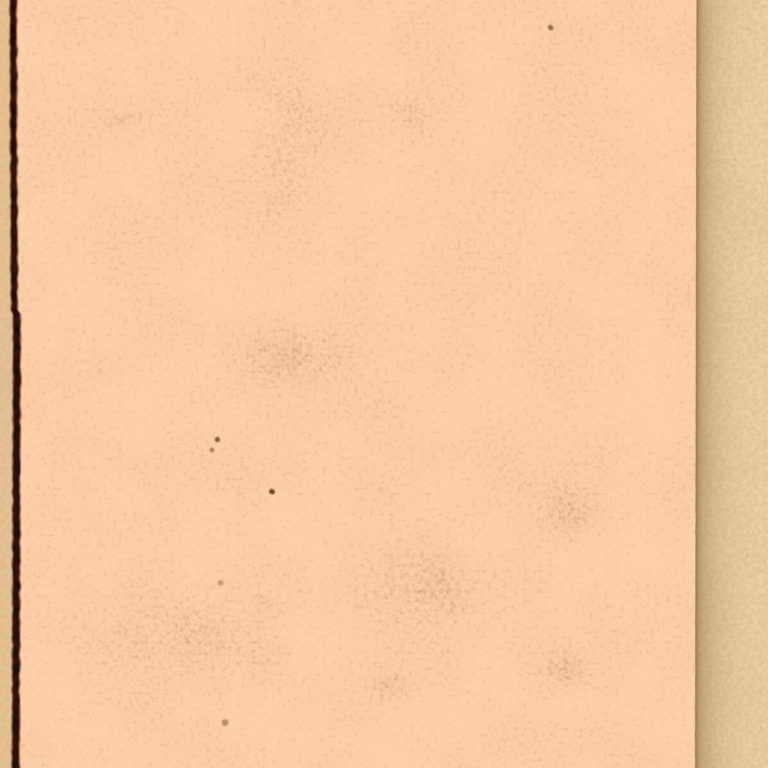
Reproduce this texture procedurally as a Shadertoy shader.

```glsl
// Aged peach paper with an inked rule at left and a shadowed sheet edge at right.

const vec3 PAPER = vec3(0.992, 0.822, 0.670);
const vec3 FIBER = vec3(0.82, 0.62, 0.44);
const vec3 MARGIN = vec3(0.87, 0.73, 0.55);
const vec3 UNDER_SHEET = vec3(0.925, 0.795, 0.615);
const vec3 SHADOW = vec3(0.54, 0.42, 0.27);
const vec3 INK = vec3(0.17, 0.055, 0.045);
const vec3 SPECK = vec3(0.36, 0.22, 0.13);

const float SHEET_EDGE = 0.907;
const float RULE_BREAK = 0.594;
const float GRAIN_SCALE = 150.0;
const float GRAIN_AMOUNT = 0.30;
const float STAIN_AMOUNT = 0.28;

// Stains: centre and radii
const int STAIN_COUNT = 10;
const vec4 STAINS[STAIN_COUNT] = vec4[](
    vec4(0.375, 0.825, 0.035, 0.080), vec4(0.535, 0.855, 0.025, 0.025),
    vec4(0.390, 0.535, 0.080, 0.035), vec4(0.165, 0.845, 0.024, 0.009),
    vec4(0.265, 0.175, 0.070, 0.060), vec4(0.555, 0.220, 0.070, 0.050),
    vec4(0.735, 0.335, 0.040, 0.030), vec4(0.510, 0.105, 0.025, 0.015),
    vec4(0.350, 0.212, 0.016, 0.008), vec4(0.740, 0.130, 0.020, 0.020));

// Specks: centre, radius, strength
const int SPECK_COUNT = 6;
const vec4 SPECKS[SPECK_COUNT] = vec4[](
    vec4(0.354, 0.360, 0.0042, 0.90), vec4(0.283, 0.428, 0.0038, 0.75),
    vec4(0.276, 0.414, 0.0035, 0.50), vec4(0.717, 0.964, 0.0042, 0.65),
    vec4(0.293, 0.059, 0.0055, 0.45), vec4(0.287, 0.241, 0.0045, 0.35));

vec2 gradient(vec2 cell) {
    vec3 p = fract(cell.xyx * vec3(0.1031, 0.1030, 0.0973));
    p += dot(p, p.yzx + 33.33);
    float angle = 6.2832 * fract((p.x + p.y) * p.z);
    return vec2(cos(angle), sin(angle));
}

// Gradient noise, roughly -0.7 to 0.7
float noise(vec2 p) {
    vec2 i = floor(p), f = p - i;
    vec2 u = f * f * f * (f * (f * 6.0 - 15.0) + 10.0);
    vec2 e = vec2(1.0, 0.0);
    float low = mix(dot(gradient(i), f), dot(gradient(i + e), f - e), u.x);
    float high = mix(dot(gradient(i + e.yx), f - e.yx), dot(gradient(i + 1.0), f - 1.0), u.x);
    return mix(low, high, u.y);
}

float fbm(vec2 p) {
    float sum = 0.0, amplitude = 0.6;
    for (int i = 0; i < 4; i++) {
        sum += amplitude * noise(p);
        p = mat2(1.6, 1.2, -1.2, 1.6) * p + 17.3;
        amplitude *= 0.55;
    }
    return sum;
}

float stainMask(vec2 uv) {
    vec2 warped = uv + 0.012 * vec2(noise(uv * 28.0), noise(uv * 28.0 + 51.0));
    float mask = 0.0;
    for (int i = 0; i < STAIN_COUNT; i++) {
        vec2 d = (warped - STAINS[i].xy) / STAINS[i].zw;
        mask = max(mask, exp(-dot(d, d)));
    }
    return mask;
}

// Distance to the ink rule, which shifts sideways at its break
float ruleDistance(vec2 uv) {
    float lower = 1.0 - smoothstep(RULE_BREAK - 0.004, RULE_BREAK + 0.004, uv.y);
    float center = mix(0.0205 - 0.0033 * uv.y, 0.0205 + 0.0025 * uv.y, lower);
    float halfWidth = mix(0.0046, 0.0052, lower);
    float rough = 0.0014 * noise(vec2(uv.x * 60.0, uv.y * 85.0));
    return abs(uv.x - center + rough) - halfWidth - 0.0012 * noise(uv * 70.0 + 9.0);
}

void mainImage(out vec4 fragColor, in vec2 fragCoord) {
    vec2 uv = fragCoord / iResolution.xy;
    float aa = 1.0 / min(iResolution.x, iResolution.y);

    // Fine fibres gathered by broad, faint blotches
    float grain = 0.65 * noise(uv * GRAIN_SCALE) + 0.5 * noise(uv * GRAIN_SCALE * 1.73 + 40.0);
    float blotch = fbm(uv * 9.0 + 3.0);
    float flecks = smoothstep(0.05, 0.6, grain + 0.35 * blotch);
    float stain = stainMask(uv);

    vec3 sheet = mix(PAPER, FIBER, 0.06 + 0.12 * max(blotch, -0.4));
    sheet = mix(sheet, FIBER, GRAIN_AMOUNT * flecks * (0.8 + 0.7 * stain));
    sheet = mix(sheet, FIBER * 0.94, STAIN_AMOUNT * stain * clamp(0.6 + 1.3 * grain + 0.6 * blotch, 0.0, 1.2));
    sheet += 0.022 * grain * vec3(-0.4, -0.8, -1.0);

    // Small dark specks
    for (int i = 0; i < SPECK_COUNT; i++) {
        vec4 s = SPECKS[i];
        float d = length(uv - s.xy) + 0.0012 * noise(uv * 180.0);
        sheet = mix(sheet, SPECK, s.w * (1.0 - smoothstep(0.3 * s.z, s.z + aa, d)));
    }

    // Dull margin and ink rule
    float margin = 1.0 - smoothstep(0.010, 0.029, uv.x);
    sheet = mix(sheet, MARGIN + 0.06 * grain, 0.85 * margin);
    float rule = ruleDistance(uv);
    float ink = 1.0 - smoothstep(-0.0015 - aa, 0.001 + aa, rule);
    sheet = mix(sheet, INK * (1.0 + 0.6 * noise(uv * 90.0)), ink);

    // Lower sheet with a contact shadow that widens downwards
    float edge = SHEET_EDGE - 0.002 * (1.0 - uv.y) + 0.0005 * noise(vec2(3.0, uv.y * 60.0));
    float beyond = max(uv.x - edge, 0.0);
    float spread = mix(0.034, 0.022, uv.y);
    float shade = 0.50 * exp(-beyond / spread) + 0.45 * exp(-beyond / 0.0035);
    vec3 under = UNDER_SHEET - 0.07 * grain - 0.035 * blotch;
    under = mix(under, SHADOW, shade);

    float cover = smoothstep(edge - aa, edge + aa, uv.x);
    fragColor = vec4(clamp(mix(sheet, under, cover), 0.0, 1.0), 1.0);
}
```
